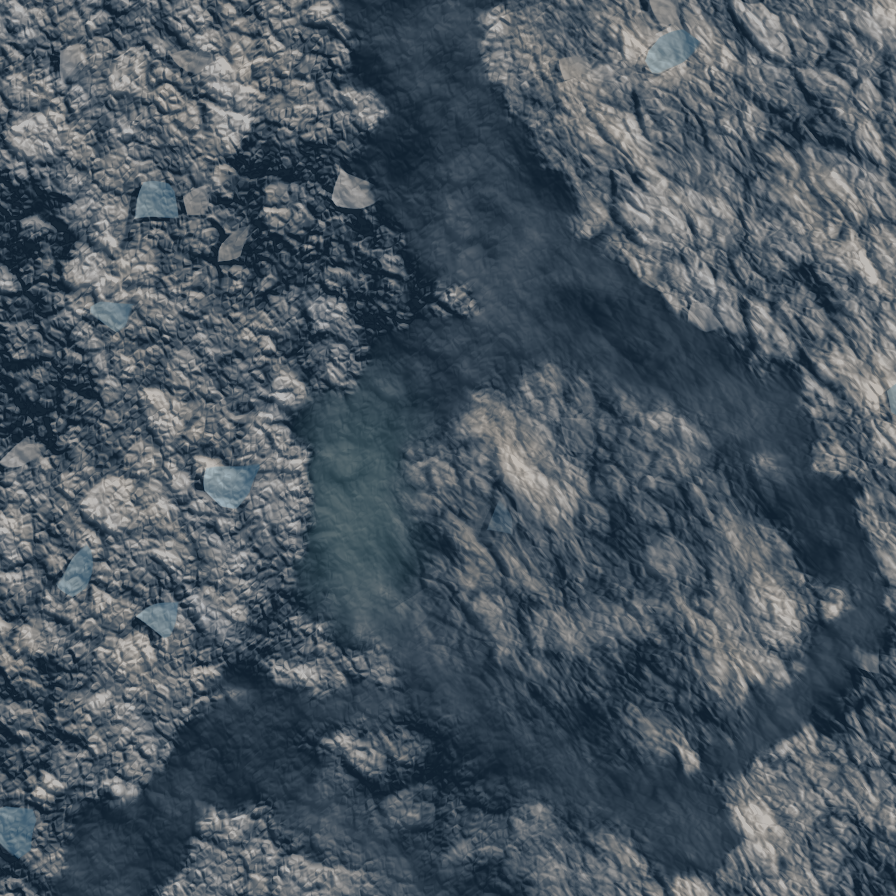
Reproduce this texture procedurally as a three.js fragment shader.

```glsl
// Wet rocky ground: grey rubble banks around a dark blue, silty stream channel
varying vec2 vUv;

vec2 hash2(vec2 p) {
  return fract(sin(vec2(dot(p, vec2(127.1, 311.7)), dot(p, vec2(269.5, 183.3)))) * 43758.5);
}

// Layered, gently warped sines, roughly -0.7 to 0.7
float drift(vec2 p) {
  float sum = 0.0, amp = 0.5;
  for (int i = 0; i < 4; i++) {
    p = mat2(0.8, 0.6, -0.6, 0.8) * p * 1.7 + 1.3;
    p += 0.5 * sin(p.yx * 1.1);
    sum += amp * sin(p.x) * sin(p.y + 0.8);
    amp *= 0.62;
  }
  return sum;
}

// Cellular noise: x = gap to the cell border, y = cell id, z = tilted facet
vec3 cell(vec2 p) {
  vec2 base = floor(p), nearId = vec2(0.0), nearOff = vec2(0.0);
  float f1 = 9.0, f2 = 9.0;
  for (int j = -1; j <= 1; j++) {
    for (int i = -1; i <= 1; i++) {
      vec2 id = base + vec2(float(i), float(j));
      vec2 off = id + 0.05 + 0.9 * hash2(id) - p;
      float d = length(off);
      if (d < f1) { f2 = f1; f1 = d; nearId = id; nearOff = off; }
      else f2 = min(f2, d);
    }
  }
  vec2 rnd = hash2(nearId + 17.3);
  return vec3(f2 - f1, rnd.x, dot(nearOff, rnd - 0.5));
}

// Height of broken stones, from boulders down to grit
float rubble(vec2 p) {
  float h = 0.0, amp = 0.5;
  p *= 18.0;
  for (int i = 0; i < 4; i++) {
    vec3 c = cell(p + 0.06 * sin(p.yx * 4.3));
    h += amp * smoothstep(0.0, 0.45, c.x) * (0.1 + 0.9 * c.y + 1.4 * c.z);
    p = mat2(0.97, 0.24, -0.24, 0.97) * p * 1.9 + 3.7;
    amp *= 0.62;
  }
  return h;
}

// Stone tops against dark gaps, plus slopes that face the light
float shade(vec2 p, vec2 light) {
  float h = rubble(p);
  return 0.42 * (h - 0.36) + clamp(1.05 * (h - rubble(p + light)), -0.16, 0.2);
}

// Rare large stones: x = coverage, y = facet tone, z = bluish or not
vec3 stones(vec2 p) {
  vec3 c = cell(p * 21.0 + 4.0);
  return vec3(step(0.93, c.y) * smoothstep(0.14, 0.22, c.x), c.z, step(0.97, c.y));
}

float reach(vec2 p, vec2 a, vec2 b, float radius) {
  vec2 ab = b - a;
  return length(p - a - ab * clamp(dot(p - a, ab) / dot(ab, ab), 0.0, 1.0)) - radius;
}

// Signed distance to the branching stream
float stream(vec2 p) {
  float d = reach(p, vec2(0.47, 1.05), vec2(0.51, 0.76), 0.08);
  d = min(d, reach(p, vec2(0.51, 0.76), vec2(0.63, 0.66), 0.08));
  d = min(d, reach(p, vec2(0.63, 0.66), vec2(0.84, 0.53), 0.06));
  d = min(d, reach(p, vec2(0.84, 0.53), vec2(0.97, 0.34), 0.03));
  d = min(d, reach(p, vec2(0.97, 0.31), vec2(0.82, 0.15), 0.03));
  d = min(d, reach(p, vec2(0.58, 0.66), vec2(0.44, 0.55), 0.055));
  d = min(d, reach(p, vec2(0.39, 0.52), vec2(0.40, 0.34), 0.06));
  d = min(d, reach(p, vec2(0.41, 0.32), vec2(0.53, 0.21), 0.055));
  d = min(d, reach(p, vec2(0.53, 0.23), vec2(0.29, 0.20), 0.03));
  d = min(d, reach(p, vec2(0.28, 0.19), vec2(0.11, 0.01), 0.05));
  d = min(d, reach(p, vec2(0.55, 0.17), vec2(0.79, 0.07), 0.05));
  return min(d, reach(p, vec2(0.36, 0.10), vec2(0.50, 0.00), 0.05));
}

void main() {
  vec2 p = vUv;
  vec2 along = vec2(dot(p, vec2(0.68, -0.73)), dot(p, vec2(0.73, 0.68)));
  float broad = drift(p * 5.0 + 2.0);
  float medium = drift(p * 12.0);
  float fine = drift(p * 34.0 + 7.0);
  float streak = drift(along * vec2(6.0, 24.0));

  // Masks: open water, wet silty ground, streaked right-hand side
  float island = 1.0 - smoothstep(0.14, 0.27, length((p - vec2(0.65, 0.37)) * vec2(0.9, 1.0)));
  float delta = 1.0 - smoothstep(0.08, 0.26, length(p - vec2(0.5, 0.05)));
  float shore = stream(p) + 0.04 * medium + 0.015 * fine + 0.03 * streak * island;
  float blur = 0.012 + 0.05 * max(island, delta);
  float water = 1.0 - smoothstep(-blur, blur, shore);
  float wet = max(island, delta) * (1.0 - water);
  float grain = max(island, smoothstep(0.5, 0.7, p.x));
  float pool = 1.0 - smoothstep(0.03, 0.17, length((p - vec2(0.4, 0.44)) * vec2(1.3, 0.8)));

  // Loose rubble on the left, stretched along the flow on the right
  vec2 bend = 0.004 * sin(p.yx * 31.0) + 0.0015 * sin(p.yx * 97.0 + 1.0);
  float loose = shade(p + bend, vec2(0.0014, 0.003));
  float swept = shade(along * vec2(0.6, 1.15) + bend, vec2(0.001, 0.0032));
  float relief = mix(loose, swept, 0.8 * grain) * (1.0 - 0.25 * wet);

  // Brightness of dry rubble, then of the water covering it
  float rock = 0.425 + relief + 0.12 * medium + 0.06 * fine;
  rock += 0.14 * streak * grain - 0.06 * wet;
  rock -= 0.19 * smoothstep(0.1, 0.4, broad) * (1.0 - 0.6 * grain);
  float silt = 0.245 + 0.2 * relief + 0.09 * medium + 0.04 * fine + 0.06 * streak;
  silt += 0.08 * pool;
  float tone = mix(rock, silt, water);
  tone -= 0.1 * exp(-abs(shore) / 0.01) * (1.0 - 0.6 * island);

  // Scattered pale stones with shadows falling to the lower left
  vec2 sp = p + bend;
  vec3 stone = stones(sp);
  float dry = (1.0 - water) * (1.0 - 0.6 * wet);
  tone -= 0.16 * stones(sp + vec2(0.01, 0.006)).x * (1.0 - stone.x) * dry;
  tone = mix(tone, 0.52 + 0.3 * stone.y + 0.35 * relief, stone.x * dry * 0.9);
  tone = clamp(tone, 0.0, 0.72);
  tone = mix(0.165, tone, smoothstep(-0.06, 0.24, tone));

  // Cool shadows, neutral lights, warm dry patches, teal pool
  float cool = 0.062 * (1.0 - smoothstep(0.25, 0.6, tone));
  vec3 color = vec3(tone) + cool * vec3(-1.0, 0.0, 0.9);
  float warm = (1.0 - water) * smoothstep(0.25, 0.5, tone) * (0.3 + 0.8 * streak);
  color += warm * vec3(0.022, 0.002, -0.022) + water * pool * vec3(-0.01, 0.015, 0.0);
  color += stone.x * dry * stone.z * vec3(-0.07, 0.0, 0.04);
  gl_FragColor = vec4(color, 1.0);
}
```
